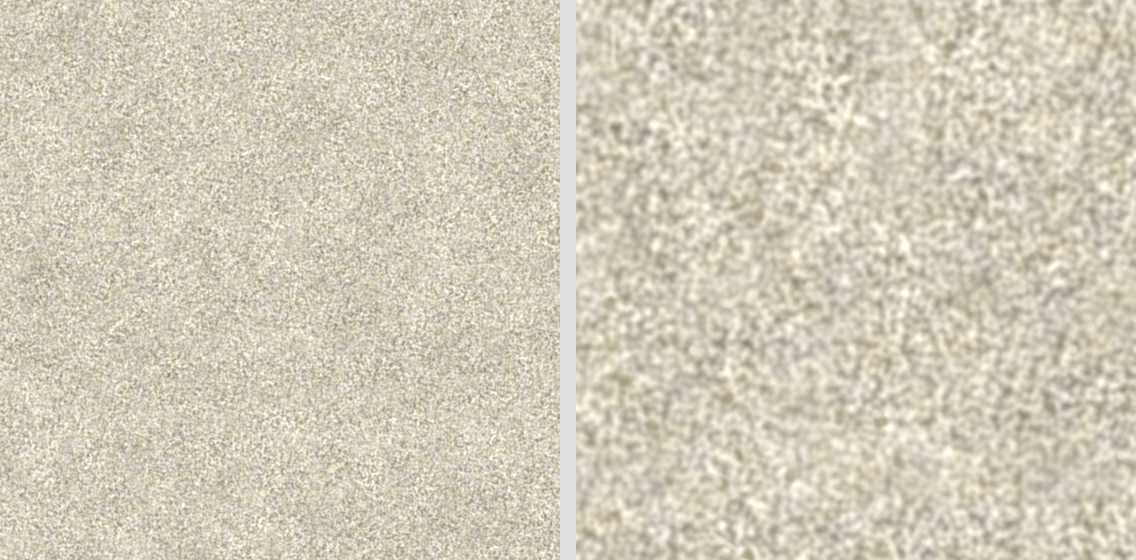
Left: the whole. Right: its middle third, enlarged.
Give the GLSL for this texture, as a WebGL 1 fragment shader.

```glsl
precision highp float;
// Draws a fine-grained, pale beige stone-like cloth with olive specks and short light fibres.
uniform vec2 u_resolution;

const float TAU = 6.2831853;
const vec3 BASE = vec3(0.824, 0.798, 0.728);
const vec3 OLIVE = vec3(0.60, 0.56, 0.42);
const vec3 IVORY = vec3(0.96, 0.94, 0.87);

vec2 hash22(vec2 p) {
  vec3 q = fract(p.xyx * vec3(0.1031, 0.1030, 0.0973));
  q += dot(q, q.yzx + 33.33);
  return fract((q.xx + q.yz) * q.zy);
}

vec2 rotate(vec2 p, float angle) {
  float c = cos(angle), s = sin(angle);
  return vec2(c * p.x - s * p.y, s * p.x + c * p.y);
}

float cornerSlope(vec2 cell, vec2 offset) {
  float angle = TAU * hash22(cell).x;
  return dot(vec2(cos(angle), sin(angle)), offset);
}

// Gradient noise, centred on zero
float gradientNoise(vec2 p) {
  vec2 i = floor(p), f = p - i;
  vec2 w = f * f * f * (f * (f * 6.0 - 15.0) + 10.0);
  vec2 e = vec2(1.0, 0.0);
  float low = mix(cornerSlope(i, f), cornerSlope(i + e, f - e), w.x);
  float high = mix(cornerSlope(i + e.yx, f - e.yx), cornerSlope(i + e.xx, f - e.xx), w.x);
  return mix(low, high, w.y);
}

// Soft capsules scattered one per cell; share is the fraction of cells filled
float flecks(vec2 uv, float cells, float share, float radius, float halfLength, float seed) {
  vec2 p = uv * cells;
  vec2 home = floor(p);
  float cover = 0.0;
  for (int y = -1; y <= 1; y++) {
    for (int x = -1; x <= 1; x++) {
      vec2 cell = home + vec2(float(x), float(y));
      vec2 place = hash22(cell + seed);
      vec2 traits = hash22(cell + seed + 71.7);
      vec2 d = rotate((p - cell - place) / cells, TAU * traits.y);
      d.x -= clamp(d.x, -halfLength, halfLength);
      float shape = 1.0 - smoothstep(0.3 * radius, 1.5 * radius, length(d));
      cover = max(cover, shape * step(traits.x, share));
    }
  }
  return cover;
}

// Fine mottled grain, crisp in some patches and calm in others
float grain(vec2 uv) {
  float fine = gradientNoise(rotate(uv, 0.37) * 195.0 + 19.0);
  float medium = gradientNoise(rotate(uv, -0.61) * 118.0 + 87.0);
  float crispness = 1.0 + 0.7 * gradientNoise(uv * 22.0 + 5.0);
  return (0.22 * fine + 0.16 * medium) * crispness;
}

// Faint short threads along both axes
float weave(vec2 uv) {
  float across = gradientNoise(uv * vec2(55.0, 170.0) + 31.0);
  float upright = gradientNoise(uv * vec2(170.0, 55.0) + 63.0);
  return 0.085 * (across + upright);
}

// Broad clouds of lighter and darker tone
float clouds(vec2 uv) {
  return 0.045 * gradientNoise(uv * 7.0 + 11.0)
       + 0.05 * gradientNoise(rotate(uv, 0.5) * 19.0 + 43.0)
       + 0.06 * gradientNoise(rotate(uv, 0.9) * 48.0 + 29.0);
}

void main() {
  vec2 uv = gl_FragCoord.xy / min(u_resolution.x, u_resolution.y);

  float tone = grain(uv) + weave(uv) + clouds(uv);
  vec3 color = BASE + tone;

  // Slight drift between warm yellow and cool grey
  float warmth = gradientNoise(uv * 38.0 + 7.0) + 0.6 * gradientNoise(uv * 95.0 + 51.0);
  color += warmth * vec3(0.012, 0.004, -0.045);

  // Sparse olive specks, bright grains and pale fibres
  float specks = flecks(uv, 42.0, 0.10, 0.0034, 0.0008, 3.0);
  float sparkles = flecks(uv, 55.0, 0.13, 0.0026, 0.0004, 17.0);
  float fibres = flecks(uv, 13.0, 0.10, 0.0016, 0.010, 37.0);
  color = mix(color, OLIVE, 0.55 * specks);
  color = mix(color, IVORY, 0.65 * sparkles);
  color = mix(color, IVORY, 0.60 * fibres);

  gl_FragColor = vec4(clamp(color, 0.0, 1.0), 1.0);
}
```
